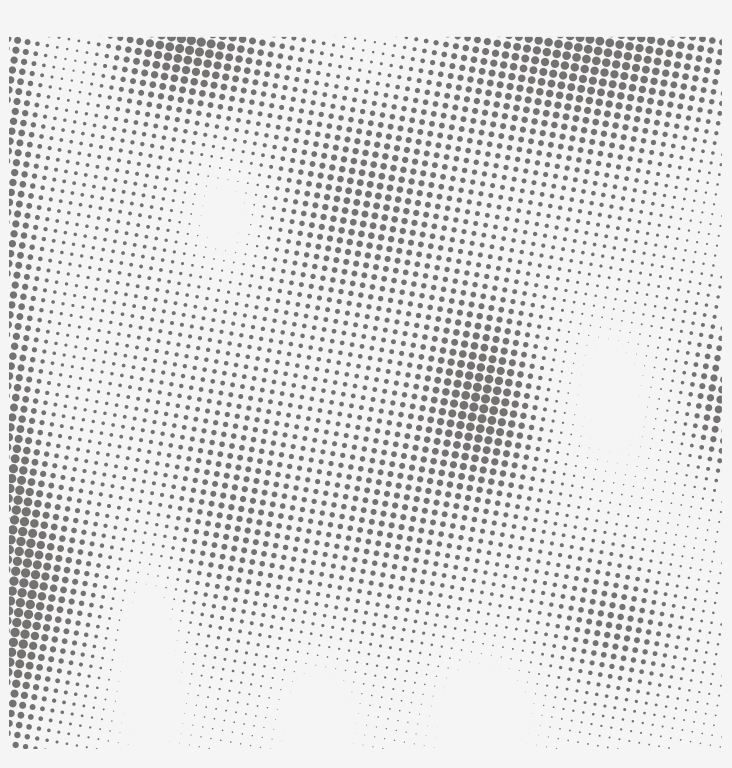
A Shadertoy shader for this background:

```glsl
// A square halftone panel on pale paper: a tilted lattice of grey dots.
// Each dot takes its radius from a smooth tone field, a sum of soft
// elliptical swells and hollows sampled at the centre of its cell.

#define CELL 0.0131                      // dot spacing, in canvas heights
#define TILT 0.175                       // lattice angle, in radians
#define ANCHOR vec2(0.617, 0.470)        // a point that carries a dot
#define BASE_RADIUS 0.20                 // resting dot radius, in cells
#define MAX_RADIUS 0.46
#define PANEL_MIN vec2(0.0117, 0.0247)
#define PANEL_MAX vec2(0.9400, 0.9520)
#define PAPER vec3(0.962, 0.962, 0.962)
#define INK vec3(0.455, 0.445, 0.445)

// Soft elliptical bump of height 1.
float bump(vec2 p, vec2 centre, vec2 size) {
    vec2 d = (p - centre) / size;
    return exp(-dot(d, d));
}

// Dark areas, where the dots swell.
float swells(vec2 p) {
    float s = 0.17 * exp(-pow(abs(p.x - 0.012) / 0.035, 2.0));
    s += 0.22 * bump(p, vec2(0.035, 0.220), vec2(0.090, 0.190));
    s += 0.26 * bump(p, vec2(0.247, 0.950), vec2(0.105, 0.090));
    s += 0.24 * bump(p, vec2(0.768, 0.955), vec2(0.200, 0.150));
    s += 0.14 * bump(p, vec2(0.475, 0.735), vec2(0.120, 0.140));
    s += 0.25 * bump(p, vec2(0.632, 0.480), vec2(0.075, 0.120));
    s += 0.11 * bump(p, vec2(0.306, 0.335), vec2(0.085, 0.160));
    s += 0.10 * bump(p, vec2(0.508, 0.335), vec2(0.100, 0.140));
    s += 0.20 * bump(p, vec2(0.807, 0.180), vec2(0.085, 0.100));
    s += 0.22 * bump(p, vec2(0.940, 0.473), vec2(0.040, 0.090));
    return s;
}

// Light areas, where the dots shrink or vanish.
float hollows(vec2 p) {
    float h = 0.13 * (1.0 - smoothstep(0.02, 0.30, p.y));
    h += 0.22 * bump(p, vec2(0.295, 0.720), vec2(0.060, 0.085));
    h += 0.21 * bump(p, vec2(0.788, 0.490), vec2(0.085, 0.130));
    h += 0.13 * bump(p, vec2(0.900, 0.300), vec2(0.120, 0.120));
    h += 0.20 * bump(p, vec2(0.193, 0.180), vec2(0.050, 0.130));
    h += 0.12 * bump(p, vec2(0.415, 0.080), vec2(0.050, 0.080));
    h += 0.12 * bump(p, vec2(0.632, 0.090), vec2(0.070, 0.090));
    h += 0.14 * bump(p, vec2(0.488, 0.950), vec2(0.070, 0.070));
    h += 0.12 * bump(p, vec2(0.100, 0.920), vec2(0.050, 0.070));
    h += 0.06 * bump(p, vec2(0.100, 0.500), vec2(0.060, 0.220));
    h += 0.11 * bump(p, vec2(0.930, 0.720), vec2(0.080, 0.120));
    return h;
}

// Ink coverage of the dot nearest to p.
float halftone(vec2 p, float pixel) {
    vec2 across = vec2(cos(TILT), -sin(TILT));
    vec2 up = vec2(sin(TILT), cos(TILT));
    vec2 q = p - ANCHOR;
    vec2 id = round(vec2(dot(q, across), dot(q, up)) / CELL);
    vec2 centre = ANCHOR + CELL * (id.x * across + id.y * up);
    float tone = BASE_RADIUS + swells(centre) - hollows(centre);
    float radius = CELL * clamp(tone, 0.0, MAX_RADIUS);
    float edge = clamp((radius - length(p - centre)) / pixel + 0.5, 0.0, 1.0);
    return edge * smoothstep(0.01, 0.08, tone);
}

void mainImage(out vec4 fragColor, in vec2 fragCoord) {
    float pixel = 1.0 / iResolution.y;
    vec2 p = fragCoord * pixel;

    // Trim the dots to the panel with a one-pixel soft edge.
    vec2 inset = min(p - PANEL_MIN, PANEL_MAX - p);
    float panel = clamp(min(inset.x, inset.y) / pixel + 0.5, 0.0, 1.0);

    fragColor = vec4(mix(PAPER, INK, halftone(p, pixel) * panel), 1.0);
}
```
